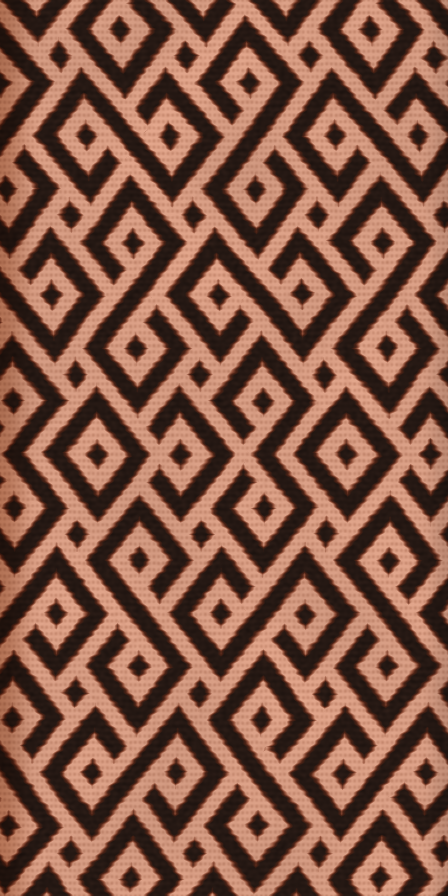
A WebGL 2 fragment shader for this pattern:

```glsl
#version 300 es
precision highp float;
// Woven cloth with interlocking diamond hooks, mirrored across a horizontal middle line.

uniform vec2 u_resolution;
out vec4 fragColor;

const float TAU = 6.2831853;

vec2 hashGradient(vec2 p) {
    vec2 h = vec2(dot(p, vec2(127.1, 311.7)), dot(p, vec2(269.5, 183.3)));
    return 2.0 * fract(sin(h) * 43758.545) - 1.0;
}

float gradientNoise(vec2 p) {
    vec2 i = floor(p), f = p - i;
    vec2 s = f * f * f * (f * (f * 6.0 - 15.0) + 10.0);
    float low = mix(dot(hashGradient(i), f),
                    dot(hashGradient(i + vec2(1, 0)), f - vec2(1, 0)), s.x);
    float high = mix(dot(hashGradient(i + vec2(0, 1)), f - vec2(0, 1)),
                     dot(hashGradient(i + vec2(1, 1)), f - vec2(1, 1)), s.x);
    return mix(low, high, s.y);
}

float diamond(vec2 p) {
    return abs(p.x) + abs(p.y);
}

// Two hooked diamonds joined by one diagonal, each with a dot at its centre
float hookPair(vec2 p) {
    float radius = diamond(vec2(abs(p.x) - 1.0 / 3.0, p.y));
    float ring = abs(radius - 1.0 / 3.0) - 0.088;
    float along = abs(p.x + p.y), across = abs(p.x - p.y);
    float gap = max(across - 0.14, abs(along - 0.166) - 0.078);
    return min(max(ring, -gap), radius - 0.082);
}

// Neighbouring cells hold the pair turned by a quarter
float hookPattern(vec2 q) {
    float d = diamond(fract(q) - 0.5) - 0.088;
    vec2 nearest = floor(q + 0.5);
    for (int j = -1; j <= 1; j++) {
        for (int i = -1; i <= 1; i++) {
            vec2 cell = nearest + vec2(i, j);
            vec2 p = q - cell;
            bool turned = mod(cell.x + cell.y, 2.0) > 0.5;
            d = min(d, hookPair(turned ? vec2(p.y, -p.x) : p));
        }
    }
    return d;
}

void main() {
    vec2 uv = gl_FragCoord.xy / u_resolution;
    vec2 thread = uv * vec2(96.0, 140.0);

    // Stepped thread rows give the motif its serrated edges
    float steppedY = uv.y - 0.9 * sin(TAU * thread.y) / (TAU * 140.0);
    vec2 q = (vec2(uv.x, steppedY) - vec2(0.31, 0.4928)) * vec2(3.59, 5.63);

    // Bowed, slightly uneven cloth
    q.x += 0.015 * q.y * q.y + 0.014 * q.y;
    q += 0.025 * vec2(gradientNoise(uv * vec2(5, 10)), gradientNoise(uv * vec2(5, 10) + 31.0));
    q.y = abs(q.y);

    float fray = gradientNoise(thread * vec2(0.45, 0.9));
    float d = hookPattern(q) + 0.022 * fray;
    float soft = 3.0 / u_resolution.y;

    // Pale ground with dark pinholes between the threads
    float grain = gradientNoise(thread * vec2(0.8, 1.3) + 7.0);
    float blotch = gradientNoise(uv * vec2(4, 8) + 13.0);
    float rows = 0.5 + 0.5 * cos(TAU * thread.y);
    float columns = 0.5 + 0.5 * cos(TAU * thread.x);
    float pinhole = rows * (0.35 + 0.65 * columns);
    vec3 ground = mix(vec3(0.86, 0.63, 0.53), vec3(0.71, 0.47, 0.37),
                      clamp(pinhole * 0.6 + 0.3 * grain, 0.0, 1.0));
    ground *= 1.0 + 0.09 * blotch;

    // Dark yarn with a brown and rust fringe
    vec3 ink = vec3(0.135, 0.088, 0.07) * (1.0 + 0.35 * grain + 0.12 * rows);
    vec3 color = mix(ink, vec3(0.29, 0.13, 0.08), smoothstep(-0.035 - soft, -0.01, d));
    color = mix(color, vec3(0.56, 0.30, 0.21), smoothstep(-0.012 - soft, 0.008, d));
    color = mix(color, ground, smoothstep(0.0, 0.022 + soft, d));

    // Shadow and warmth toward the left edge
    float leftEdge = 1.0 - smoothstep(0.0, 0.09, uv.x);
    color *= mix(vec3(1.0), vec3(0.82, 0.72, 0.64), leftEdge);
    color *= 1.0 - 0.12 * smoothstep(0.94, 1.0, uv.x);

    fragColor = vec4(color, 1.0);
}
```
